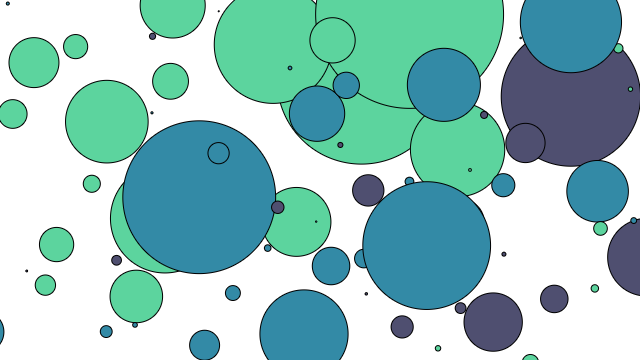
Give the GLSL for this background, as a WebGL 2 fragment shader.

```glsl
#version 300 es
precision highp float;
// Scattered flat discs in green, blue and purple with thin black outlines on white.

uniform vec2 u_resolution;
out vec4 fragColor;

const vec3 PAPER  = vec3(1.0);
const vec3 INK    = vec3(0.0);
const vec3 GREEN  = vec3(0.36, 0.83, 0.62);
const vec3 BLUE   = vec3(0.20, 0.54, 0.65);
const vec3 PURPLE = vec3(0.31, 0.31, 0.44);

const int   DISC_COUNT  = 80;
const float MAX_RADIUS  = 0.26;    // in canvas heights
const float HALF_STROKE = 0.0014;

// Radius falls off steeply with size rank (0 is the largest).
float discRadius(float rank) {
    float t = rank / float(DISC_COUNT);
    return MAX_RADIUS * (1.0 - t) / (1.0 + 8.0 * t) + 0.001;
}

// Low-discrepancy scatter with a sine wobble; the largest discs gather round a focus.
vec2 discCenter(float rank, vec2 focus) {
    vec2 spread = fract(vec2(0.66, 0.97) + rank * vec2(0.7549, 0.5698));
    vec2 wobble = 0.05 * sin(rank * vec2(2.4, 4.1));
    return mix(spread + wobble, focus, exp(-0.5 * rank));
}

// Golden-ratio hue pick; purple grows more common among small discs.
vec3 discColor(float rank) {
    float pick = fract(rank * 0.618034);
    float purpleBand = 0.05 + 0.2 * rank / float(DISC_COUNT);
    if (abs(pick - 0.86) < purpleBand) return PURPLE;
    return (pick > 0.2 && pick < 0.57) ? BLUE : GREEN;
}

// Antialiased coverage of the region where dist is negative.
float coverage(float dist, float pixel) {
    return clamp(0.5 - dist / pixel, 0.0, 1.0);
}

// An ink disc with a slightly smaller fill on top leaves an even outline.
vec3 paintDisc(vec3 under, float dist, vec3 fill, float pixel) {
    vec3 inked = mix(under, INK, coverage(dist - HALF_STROKE, pixel));
    return mix(inked, fill, coverage(dist + HALF_STROKE, pixel));
}

void main() {
    float pixel = 1.0 / u_resolution.y;
    vec2 point = gl_FragCoord.xy * pixel;
    vec2 canvas = vec2(u_resolution.x * pixel, 1.0);
    vec3 color = PAPER;

    // Stack the discs in an order that shuffles their sizes.
    for (int layer = 0; layer < DISC_COUNT; layer++) {
        float rank = float((layer * 63 + 16) % DISC_COUNT);
        vec2 center = discCenter(rank, vec2(0.64, 0.96)) * canvas;
        float dist = length(point - center) - discRadius(rank);
        color = paintDisc(color, dist, discColor(rank), pixel);
    }

    fragColor = vec4(color, 1.0);
}
```
